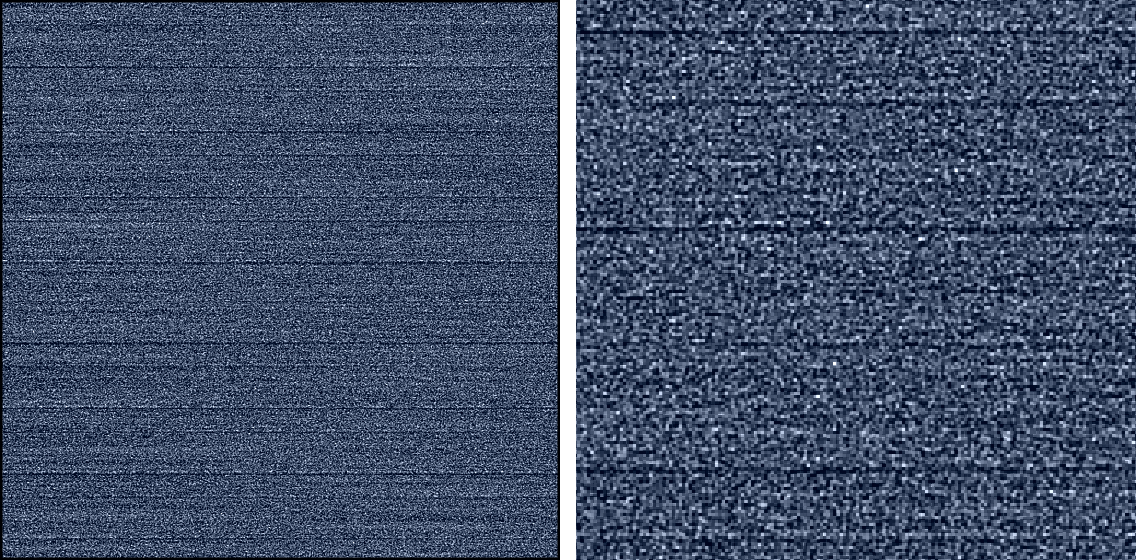
Left, the full canvas; right, a detail of the centre.
Reproduce this texture procedurally as a Shadertoy shader.

```glsl
const float STITCHES = 512.0;
const float BORDER_WIDTH = 0.0045;
const float WEAVE_REPEAT = 0.4935;
const float RIB_SPACING = 0.1165;
const vec3 BORDER_COLOR = vec3(0.0, 0.004, 0.015);
const vec3 INDIGO_SHIFT = vec3(-0.058, 0.0, 0.104);

// Integer hash giving a unit gradient for a lattice point
vec2 gradientAt(vec2 cell, float seed) {
    uvec2 k = uvec2(ivec2(cell) + 4096);
    uint h = k.x * 1597334677u ^ k.y * 3812015801u ^ uint(seed) * 2798796415u;
    h = (h ^ (h >> 15)) * 2246822519u;
    h = (h ^ (h >> 13)) * 3266489917u;
    h ^= h >> 16;
    float angle = float(h >> 8) / 16777216.0 * 6.28318;
    return vec2(cos(angle), sin(angle));
}

float gradientNoise(vec2 p, float seed) {
    vec2 cell = floor(p);
    vec2 f = p - cell;
    vec2 w = f * f * f * (f * (f * 6.0 - 15.0) + 10.0);
    vec2 e = vec2(0.0, 1.0);
    float a = dot(gradientAt(cell, seed), f);
    float b = dot(gradientAt(cell + e.yx, seed), f - e.yx);
    float c = dot(gradientAt(cell + e.xy, seed), f - e.xy);
    float d = dot(gradientAt(cell + e.yy, seed), f - e.yy);
    return mix(mix(a, b, w.x), mix(c, d, w.x), w.y);
}

vec2 rotate(vec2 p, float angle) {
    float c = cos(angle), s = sin(angle);
    return vec2(c * p.x - s * p.y, s * p.x + c * p.y);
}

// Flat square stitches joined by short smooth edges
vec2 snapToStitch(vec2 uv, float count) {
    vec2 p = uv * count + 0.5;
    return (floor(p) - 0.5 + smoothstep(0.3, 0.7, fract(p))) / count;
}

// Turned layers hide the noise lattice; result has a spread near one
float fiberGrain(vec2 uv) {
    float fine = gradientNoise(rotate(uv * vec2(400.0, 440.0), 0.45), 1.0);
    float middle = gradientNoise(rotate(uv * vec2(300.0, 350.0), -0.62), 2.0);
    float coarse = gradientNoise(rotate(uv * vec2(215.0, 270.0), 0.23), 7.0);
    return 3.1 * fine + 2.9 * middle + 1.9 * coarse;
}

float softLine(float offset, float width) {
    float d = offset / width;
    return exp(-d * d);
}

// x: dark groove, y: dashed pale thread just above it
vec2 ribParts(vec2 uv, float depth, float center, float strength) {
    float dashes = gradientNoise(vec2(uv.x * 150.0, center * 90.0 + 0.37), 3.0);
    float gaps = gradientNoise(vec2(uv.x * 90.0, center * 70.0 + 0.61), 4.0);
    float groove = softLine(depth - center, 0.0012) * (0.9 + 0.9 * gaps);
    float thread = softLine(depth - center + 0.0036, 0.0012) * (0.13 + 0.6 * dashes);
    return strength * vec2(groove, thread);
}

vec2 weaveRibs(vec2 uv) {
    float depth = mod(1.0 - uv.y, WEAVE_REPEAT);
    vec2 ribs = vec2(0.0);
    for (int i = 0; i < 4; i++) {
        float center = 0.1198 + float(i) * RIB_SPACING;
        ribs += ribParts(uv, depth, center, 1.0);
        ribs += ribParts(uv, depth, center - 0.0742, 0.65);
    }
    return ribs;
}

// Horizontal streaks from uneven weft threads, over a faint mottle
float weftStreaks(vec2 uv) {
    float thin = gradientNoise(uv * vec2(1.6, 290.0) + 0.31, 5.0);
    float dashed = gradientNoise(uv * vec2(32.0, 240.0) + 0.17, 8.0);
    float broad = gradientNoise(uv * vec2(2.0, 70.0) + 0.73, 6.0);
    float mottle = gradientNoise(uv * vec2(75.0, 105.0) + 0.41, 9.0);
    return 0.15 * thin + 0.12 * dashed + 0.05 * broad + 0.09 * mottle;
}

vec3 denimColor(vec2 uv) {
    float grain = fiberGrain(uv);
    vec2 ribs = weaveRibs(uv);
    float texture0 = 0.16 * grain + 0.013 * (grain * grain - 1.0) + weftStreaks(uv);
    float tone = 0.302 + texture0 * (1.0 - 0.35 * min(ribs.x, 1.0));
    tone += ribs.y - 0.23 * ribs.x;
    tone = max(tone, 0.03 + 0.1 * tone);
    return clamp(vec3(tone) + INDIGO_SHIFT, 0.0, 1.0);
}

float insideMask(vec2 uv, float inset, float blur) {
    vec2 toEdge = min(uv, 1.0 - uv);
    float d = min(toEdge.x, toEdge.y) - inset;
    return smoothstep(-blur, blur, d);
}

void mainImage(out vec4 fragColor, in vec2 fragCoord) {
    vec2 uv = fragCoord / iResolution.xy;
    float blur = 0.75 / iResolution.y;
    float cloth = insideMask(uv, BORDER_WIDTH, blur);
    vec3 denim = denimColor(snapToStitch(uv, STITCHES));
    fragColor = vec4(mix(BORDER_COLOR, denim, cloth), 1.0);
}
```
